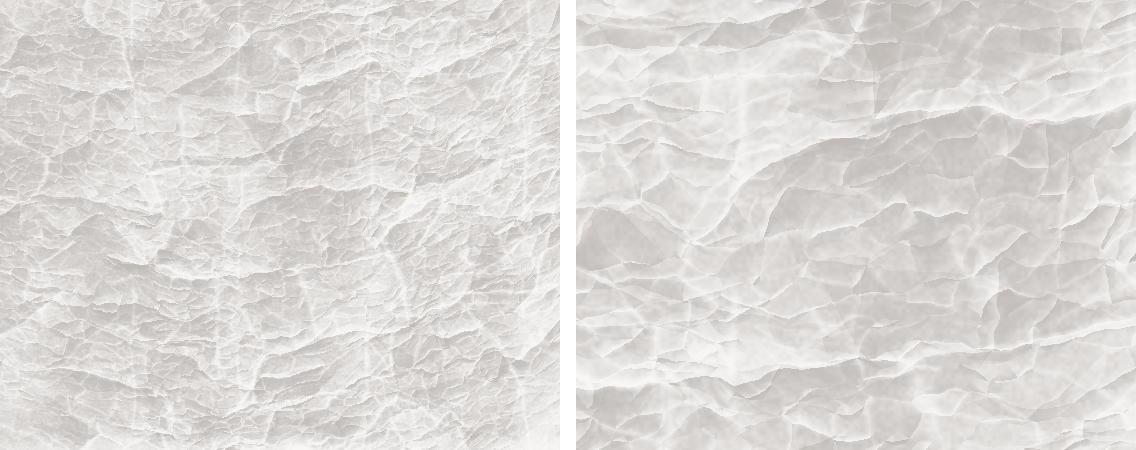
Left, the full canvas; right, a detail of the centre.
A WebGL 2 fragment shader for this texture:

```glsl
#version 300 es
precision highp float;
// Crumpled pale paper: creased facets at several scales, vertical folds and fine grain.
uniform vec2 u_resolution;
out vec4 fragColor;

vec2 hash2(vec2 p) {
    vec3 q = fract(p.xyx * vec3(0.1031, 0.1030, 0.0973));
    q += dot(q, q.yzx + 33.33);
    return fract((q.xx + q.yz) * q.zy);
}

float noise(vec2 p) {
    vec2 i = floor(p), f = fract(p);
    f = f * f * (3.0 - 2.0 * f);
    float low = mix(hash2(i).x, hash2(i + vec2(1, 0)).x, f.x);
    float high = mix(hash2(i + vec2(0, 1)).x, hash2(i + vec2(1, 1)).x, f.x);
    return mix(low, high, f.y);
}

float fbm(vec2 p) {
    float sum = 0.0, amp = 0.5;
    for (int i = 0; i < 5; i++) {
        sum += amp * noise(p);
        p = mat2(1.6, 1.2, -1.2, 1.6) * p + 17.3;
        amp *= 0.5;
    }
    return sum;
}

// Cellular facets: x = bright crease line, y = relief beside it, z = facet tilt.
vec3 creases(vec2 p, float scale, float lineWidth) {
    vec2 q = p * scale * vec2(0.72, 1.25) + scale * 3.7;
    vec2 cell = floor(q), toNear = vec2(9), toNext = vec2(9);
    vec2 nearId = cell, nextId = cell;
    for (int y = -2; y <= 2; y++)
    for (int x = -2; x <= 2; x++) {
        vec2 id = cell + vec2(x, y);
        vec2 r = id + 0.05 + 0.9 * hash2(id) - q;
        if (dot(r, r) < dot(toNear, toNear)) {
            toNext = toNear; nextId = nearId;
            toNear = r; nearId = id;
        } else if (dot(r, r) < dot(toNext, toNext)) {
            toNext = r; nextId = id;
        }
    }
    vec2 normal = normalize(toNext - toNear);
    float edge = dot(0.5 * (toNear + toNext), normal);
    vec2 fold = hash2(nearId + nextId + 91.0);
    vec2 slope = hash2(nearId + 43.0) - 0.5;
    float ridge = exp(-pow(edge / scale / lineWidth, 2.0)) * smoothstep(0.25, 0.95, fold.x);
    float relief = dot(normal, vec2(0.4, -0.9)) * exp(-edge * 4.5) * mix(-0.45, 1.1, fold.y);
    return vec3(ridge, relief, slope.x + 1.4 * dot(toNear, slope));
}

void main() {
    vec2 p = gl_FragCoord.xy / u_resolution.y;
    float right = u_resolution.x / u_resolution.y;

    // Bend and roughen the sheet so the creases wander
    vec2 sheet = p - vec2(0.0, 0.3 * (p.x - 0.5) * (p.x - 0.5));
    sheet += 0.09 * (vec2(fbm(p * 5.0), fbm(p * 5.0 + 31.0)) - 0.5);
    sheet += 0.016 * (vec2(fbm(p * 24.0 + 7.0), fbm(p * 24.0 + 53.0)) - 0.5);

    // Broad light and dark areas
    float tone = 0.57 + 0.42 * (fbm(p * vec2(3.0, 4.5) + 11.0) - 0.48);
    tone -= 0.08 * smoothstep(0.6, 0.0, p.x);

    // Crumples from large facets to small wrinkles
    float scale = 6.0;
    for (int i = 0; i < 4; i++) {
        float level = float(i);
        vec3 c = creases(sheet + level * 0.37, scale, 0.0042 - 0.0006 * level);
        float patches = smoothstep(0.25, 0.65, noise(p * 5.0 + level * 19.0) + 0.12 * p.x);
        float strength = i == 0 ? 1.0 : mix(0.3, 1.0, patches);
        tone += strength * (c.x * (0.34 - 0.04 * level) + c.y * 0.38 + c.z * 0.15);
        scale *= 1.9;
    }

    // Soft warped wrinkles
    float wrinkle = abs(fbm(sheet * vec2(9.0, 15.0)) - 0.47);
    tone += 0.14 * smoothstep(0.03, 0.0, wrinkle) - 0.03;

    // Worn vertical folds
    for (int i = 0; i < 4; i++) {
        float k = float(i);
        float x = 0.3 + 0.2 * k + 0.03 * k * k;
        float d = p.x - x - 0.018 * (noise(vec2(p.y * 9.0, k * 7.0)) - 0.5);
        float wear = smoothstep(0.2, 0.75, noise(vec2(k * 13.0, p.y * 12.0)));
        tone += 0.22 * wear * exp(-pow(d / 0.0035, 2.0));
        tone += 0.1 * exp(-pow(d / 0.035, 2.0));
    }

    // Pale lower corners and bottom edge
    tone += 0.25 * smoothstep(0.05, 0.0, p.y);
    tone += 0.3 * exp(-dot((p - vec2(0.0, 0.12)) * vec2(9.0, 13.0), (p - vec2(0.0, 0.12)) * vec2(9.0, 13.0)));
    tone += 0.22 * smoothstep(right - 0.14, right, p.x) * smoothstep(0.52, 0.3, p.y);

    // Paper grain
    tone += 0.16 * (noise(p * 330.0) - 0.5) + 0.1 * (noise(p * vec2(130.0, 190.0)) - 0.5);

    // Roll off the highlights and shadows
    tone = 0.62 + 0.42 * tanh((tone - 0.62) / 0.42);
    fragColor = vec4(mix(vec3(0.69, 0.665, 0.645), vec3(0.965, 0.96, 0.955), tone), 1.0);
}
```
